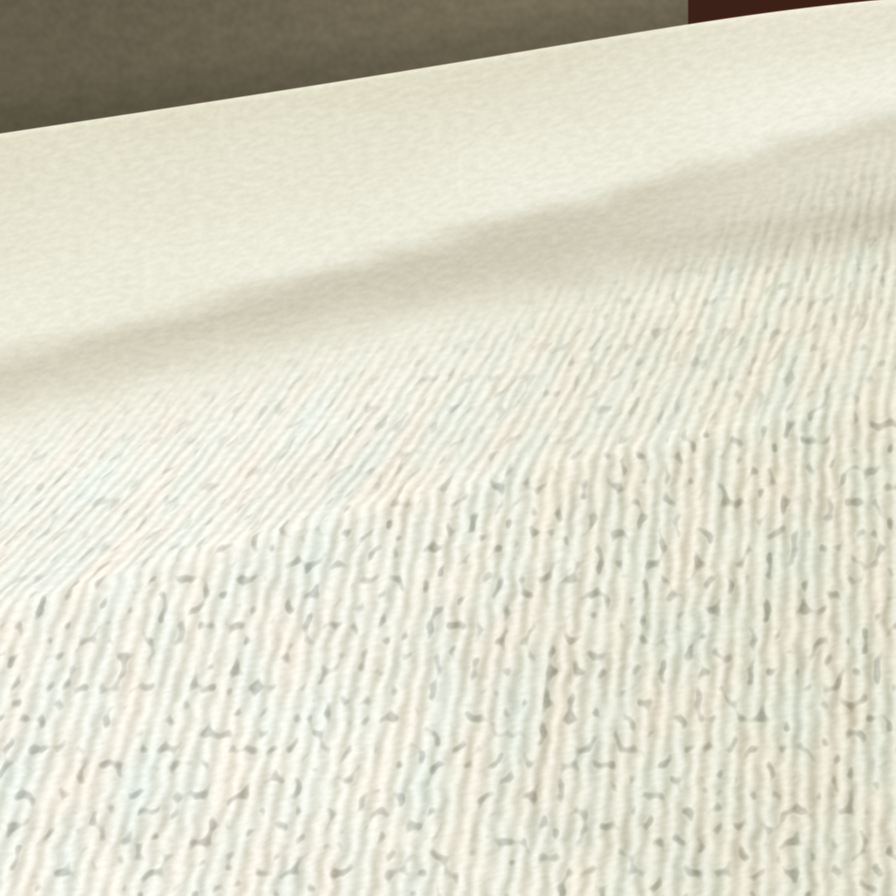
A WebGL 2 fragment shader for this texture:

```glsl
#version 300 es
precision highp float;
// Pale ribbed cloth draped over a rounded edge, with a soft fold and a dim wall behind.

#define RIB_COUNT 47.0
#define RIB_FAN 0.30
#define RIB_DEPTH 0.78
#define SLUB_DEPTH 0.17
#define GRAIN 0.035
#define FOLD_DEPTH 0.85
#define DOOR_X 0.768

uniform vec2 u_resolution;
out vec4 fragColor;

const vec3 WALL = vec3(0.43, 0.40, 0.32);
const vec3 DOOR = vec3(0.23, 0.13, 0.09);
const vec3 CREAM = vec3(0.885, 0.872, 0.785);
const vec3 LIT = vec3(0.945, 0.94, 0.88);
const vec3 THREAD = vec3(0.975, 0.975, 0.935);
const vec3 GROOVE = vec3(0.795, 0.79, 0.725);
const vec3 FOLD = vec3(0.795, 0.775, 0.69);

vec2 hashGradient(vec2 cell) {
    vec3 p = fract(cell.xyx * vec3(0.1031, 0.1030, 0.0973));
    p += dot(p, p.yzx + 33.33);
    float angle = 6.2832 * fract((p.x + p.y) * p.z);
    return vec2(cos(angle), sin(angle));
}

// Gradient noise, roughly -0.7 to 0.7
float noise(vec2 p) {
    vec2 i = floor(p), f = fract(p);
    vec2 w = f * f * f * (f * (f * 6.0 - 15.0) + 10.0);
    float a = dot(hashGradient(i), f);
    float b = dot(hashGradient(i + vec2(1, 0)), f - vec2(1, 0));
    float c = dot(hashGradient(i + vec2(0, 1)), f - vec2(0, 1));
    float d = dot(hashGradient(i + vec2(1, 1)), f - vec2(1, 1));
    return mix(mix(a, b, w.x), mix(c, d, w.x), w.y);
}

// Heights of the cloth's main contours across the canvas
float topEdge(float x) { return 0.851 + 0.151 * x + 0.006 * sin(3.1416 * x * x * x); }
float foldTop(float x) { return 0.603 + 0.271 * x; }
float foldBottom(float x) { return 0.55 + 0.29 * x - 0.105 * x * x; }
float crease(float x) { return 0.32 + 0.31 * x - 0.075 * x * x; }

// Rib number at a point: ribs fan out below the crease and lean right above it
float ribPhase(vec2 p) {
    float c = crease(p.x), rise = max(p.y - c, 0.0);
    float footX = p.x - rise * mix(1.4, 0.2, p.x);
    return (footX - 1.0) / (1.0 - RIB_FAN * min(p.y, c)) * RIB_COUNT;
}

vec3 wallColor(vec2 p, float px) {
    vec3 wall = WALL * (0.92 + 0.16 * smoothstep(0.0, 0.7, p.x));
    wall *= 1.0 + 0.07 * noise(p * vec2(40.0, 70.0)) + 0.06 * noise(p * 130.0);
    wall *= 1.0 - 0.13 * smoothstep(0.06, 0.0, p.y - topEdge(p.x));
    return mix(wall, DOOR, smoothstep(-px, px, p.x - DOOR_X));
}

vec3 clothColor(vec2 p) {
    float top = topEdge(p.x), upper = foldTop(p.x), lower = foldBottom(p.x), c = crease(p.x);
    float cloud = noise(p * vec2(4.0, 9.0) + 3.0);

    // Smooth upper sheet, brighter towards the fold and the right
    float sheet = (p.y - upper) / max(top - upper, 0.02);
    float glow = smoothstep(0.95, 0.15, sheet) * 0.8 + 0.4 * smoothstep(0.55, 1.0, p.x);
    vec3 smoothCloth = mix(CREAM, LIT, clamp(glow + 0.35 * cloud, 0.0, 1.0));

    // Ribs with wavering edges and broken contrast
    float phase = ribPhase(p);
    float above = smoothstep(-0.012, 0.012, p.y - c);
    float waver = 0.30 * noise(vec2(phase * 0.7, p.y * 45.0));
    float rib = 0.5 + 0.5 * cos(6.2832 * (phase + waver));
    float patchy = 0.85 + 0.6 * noise(vec2(phase * 0.8, p.y * 22.0 + 7.0));
    float contrast = RIB_DEPTH * mix(1.0, 0.72, above) * patchy;
    contrast *= 0.8 + 0.3 * p.x;
    vec3 ribbed = mix(THREAD, GROOVE, clamp((1.0 - rib) * contrast, 0.0, 1.0));

    // Dark slubs along the ribs
    float slub = smoothstep(0.16, 0.5, noise(vec2(phase * 1.4, p.y * 58.0 + 11.0)));
    ribbed -= SLUB_DEPTH * slub * mix(1.0, 0.55, above) * vec3(1.0, 0.97, 0.98);
    float tint = noise(vec2(phase * 0.45, p.y * 12.0 + 31.0));
    ribbed += tint * vec3(0.035, -0.005, -0.02) + 0.02 * cloud;
    ribbed *= mix(vec3(1.015), vec3(0.97, 0.965, 0.935), smoothstep(0.2, 1.0, p.x));
    ribbed += 0.02 * smoothstep(0.018, 0.0, abs(p.y - c));

    // Ribs dissolve into the fold, reaching further up on the right
    float reach = mix(lower - 0.02, upper - 0.02, smoothstep(0.45, 1.0, p.x));
    float ribFade = smoothstep(reach + 0.04, reach - 0.11, p.y);
    vec3 cloth = mix(smoothCloth, ribbed, ribFade);

    // Fold shadow: full on the left, a paler hollow between two bands on the right
    float ragged = 0.012 * noise(p * vec2(14.0, 30.0));
    float shade = smoothstep(0.018, -0.025, p.y - upper + ragged)
                * smoothstep(-0.045, 0.035, p.y - lower + ragged);
    float across = (p.y - lower) / max(upper - lower, 0.02);
    float hollow = smoothstep(0.15, 0.4, across) * smoothstep(1.05, 0.7, across);
    shade *= 1.0 - 0.5 * hollow * smoothstep(0.6, 0.95, p.x);
    shade *= 0.8 + 0.2 * smoothstep(0.0, 0.4, p.x);
    cloth = mix(cloth, FOLD + 0.25 * (cloth - LIT), shade * FOLD_DEPTH);

    // Fine weave, following the slope of the sheet
    vec2 weave = vec2(p.x, p.y - 0.2 * p.x);
    float grain = noise(weave * vec2(75.0, 170.0)) + 0.6 * noise(weave * vec2(180.0, 260.0));
    return cloth + GRAIN * grain;
}

void main() {
    vec2 p = gl_FragCoord.xy / u_resolution;
    float px = 1.2 / u_resolution.y;
    float edge = p.y - topEdge(p.x);
    vec3 cloth = clothColor(p) + 0.05 * smoothstep(-0.008, 0.0, edge);
    vec3 color = mix(cloth, wallColor(p, px), smoothstep(-px, px, edge));
    fragColor = vec4(clamp(color, 0.0, 1.0), 1.0);
}
```
